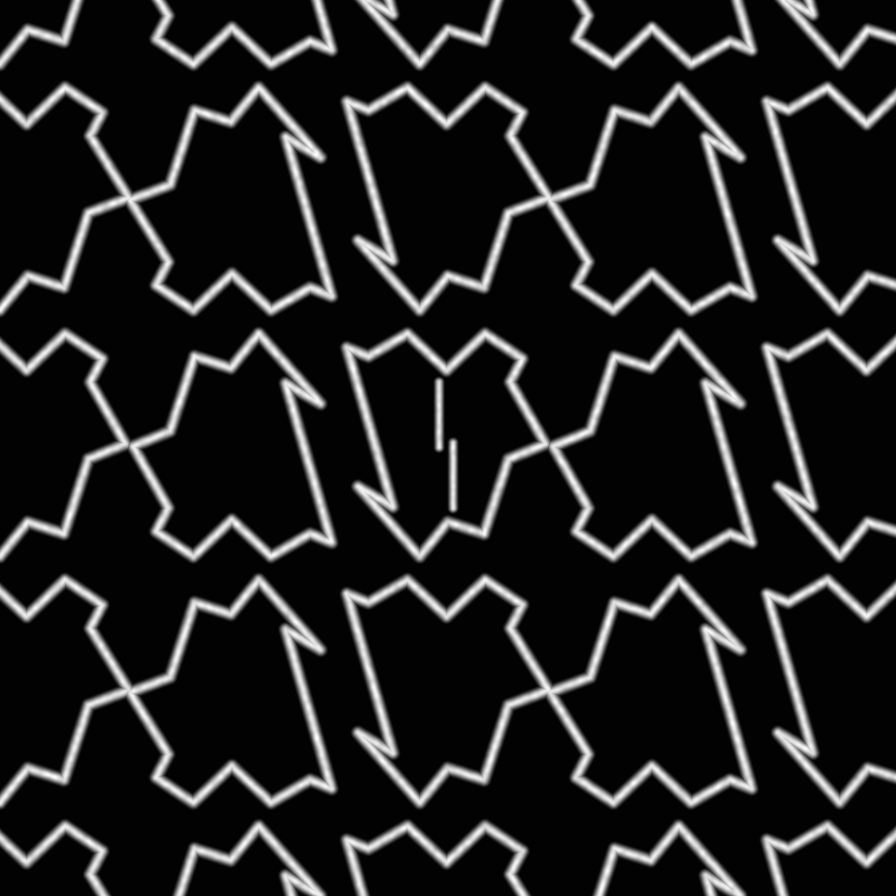
Write a Shadertoy shader that draws this pattern.

```glsl
#define UNITS 768.0               // design units along the canvas height
#define CELL vec2(360.0, 211.0)   // repeat size
#define ORIGIN vec2(470.8, 386.5) // centre of the middle pair
#define STROKE 7.2                // soft radius of the outlines
#define BAR_STROKE 5.6            // soft radius of the two bars
#define GAP 2.8                   // opening between the pair in the middle row
#define PEAK 0.91                 // brightness on the line axis
#define WEAR 0.16                 // unevenness of the line brightness
#define WEAR_SCALE 0.16
#define GROUND 0.008

const int CORNERS = 14;
const int TIP = 7; // corner where the two outlines of a pair meet

// Left outline of a pair, relative to the pair's centre
const vec2 OUTLINE[CORNERS] = vec2[CORNERS](
    vec2(-173.5, 83.5), vec2(-155.0, 76.0), vec2(-121.5, 95.5),
    vec2(-88.0, 64.0), vec2(-55.0, 95.5), vec2(-23.0, 74.0),
    vec2(-33.5, 54.0), vec2(-0.5, 1.0), vec2(-35.0, -12.0),
    vec2(-56.0, -76.0), vec2(-87.0, -66.0), vec2(-111.0, -95.5),
    vec2(-164.0, -35.5), vec2(-134.0, -53.0));

float segmentDistance(vec2 p, vec2 a, vec2 b) {
    vec2 ab = b - a;
    vec2 ap = p - a;
    return length(ap - ab * clamp(dot(ap, ab) / dot(ab, ab), 0.0, 1.0));
}

vec2 corner(int i, float gap) {
    return OUTLINE[i] - (i == TIP ? vec2(gap, 0.0) : vec2(0.0));
}

// The outline and its half-turn copy share one loop
float pairDistance(vec2 p, float gap) {
    float d = UNITS;
    vec2 a = corner(CORNERS - 1, gap);
    for (int i = 0; i < CORNERS; i++) {
        vec2 b = corner(i, gap);
        d = min(d, min(segmentDistance(p, a, b), segmentDistance(-p, a, b)));
        a = b;
    }
    return d;
}

// Two offset upright bars, symmetric under a half turn
float barsDistance(vec2 p) {
    vec2 top = vec2(-6.0, 54.0);
    vec2 bottom = vec2(-6.0, -2.0);
    return min(segmentDistance(p, top, bottom), segmentDistance(-p, top, bottom));
}

vec2 hashGradient(vec2 cell) {
    vec2 h = vec2(dot(cell, vec2(127.1, 311.7)), dot(cell, vec2(269.5, 183.3)));
    return 2.0 * fract(sin(h) * 43758.5) - 1.0;
}

float gradientNoise(vec2 p) {
    vec2 i = floor(p);
    vec2 f = fract(p);
    vec2 u = f * f * f * (f * (f * 6.0 - 15.0) + 10.0);
    vec2 e = vec2(0.0, 1.0);
    float low = mix(dot(hashGradient(i), f),
                    dot(hashGradient(i + e.yx), f - e.yx), u.x);
    float high = mix(dot(hashGradient(i + e.xy), f - e.xy),
                     dot(hashGradient(i + e.yy), f - e.yy), u.x);
    return mix(low, high, u.y);
}

float softLine(float d, float radius, float pixel) {
    return 1.0 - smoothstep(0.0, max(radius, 1.5 * pixel), d);
}

void mainImage(out vec4 fragColor, in vec2 fragCoord) {
    float pixel = UNITS / iResolution.y;
    vec2 p = fragCoord * pixel;

    // Repeat the pair over the canvas
    vec2 grid = (p - ORIGIN) / CELL;
    vec2 id = floor(grid + 0.5);
    vec2 local = (grid - id) * CELL;
    float gap = abs(id.y) < 0.5 ? GAP : 0.0;
    float ink = softLine(pairDistance(local, gap), STROKE, pixel);

    // Bars appear once, in the middle of the canvas
    vec2 middle = p - 0.5 * UNITS * vec2(iResolution.x / iResolution.y, 1.0);
    ink = max(ink, softLine(barsDistance(middle - vec2(-1.6, 2.5)), BAR_STROKE, pixel));

    // Uneven line brightness
    float level = PEAK + WEAR * gradientNoise(p * WEAR_SCALE);
    fragColor = vec4(vec3(mix(GROUND, level, ink)), 1.0);
}
```
